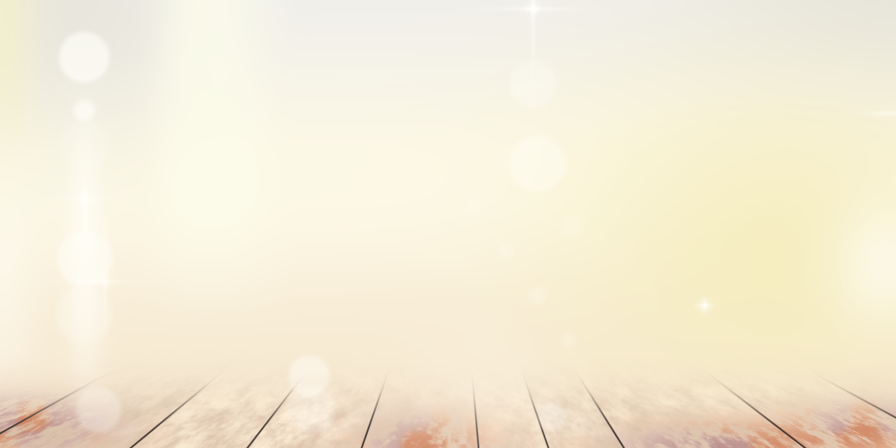
Give the GLSL for this background, as a Shadertoy shader.

```glsl
// A pale, sunlit wall above a bleached plank floor, with drifting lights.
// The wall is layered soft gradients; the floor is projected to a vanishing
// point with noise for grain and stains; discs and sparkles lie on top.

const vec2 VANISH = vec2(1.016, 0.60);
const vec3 WHITE = vec3(1.0, 0.995, 0.97);

float hash(vec2 p) {
    vec3 q = fract(vec3(p.xyx) * 0.1031);
    q += dot(q, q.yzx + 33.33);
    return fract((q.x + q.y) * q.z);
}

float noise(vec2 p) {
    vec2 i = floor(p), f = fract(p);
    f = f * f * (3.0 - 2.0 * f);
    return mix(mix(hash(i), hash(i + vec2(1, 0)), f.x),
               mix(hash(i + vec2(0, 1)), hash(i + vec2(1, 1)), f.x), f.y);
}

float fbm(vec2 p) {
    float sum = 0.0, gain = 0.53;
    for (int i = 0; i < 4; i++) {
        sum += gain * noise(p);
        p = p * 2.03 + 17.3;
        gain *= 0.5;
    }
    return sum;
}

// Soft elliptical falloff, 1 at the centre
float glow(vec2 p, vec2 centre, vec2 size) {
    vec2 q = (p - centre) / size;
    return exp(-dot(q, q));
}

float disc(vec2 p, vec2 centre, float radius, float soft) {
    return 1.0 - smoothstep(radius - soft, radius + soft, length(p - centre));
}

// Crossed thin rays with a small bright core
float sparkle(vec2 p, vec2 centre, vec2 reach) {
    float rays = glow(p, centre, vec2(reach.x, 0.005))
               + glow(p, centre, vec2(0.005, reach.y));
    return 0.45 * rays + 0.6 * glow(p, centre, vec2(0.016));
}

vec3 wall(vec2 p) {
    vec3 low = vec3(0.968, 0.920, 0.830);
    vec3 middle = vec3(0.990, 0.973, 0.902);
    vec3 high = vec3(0.945, 0.938, 0.918);
    vec3 col = mix(low, middle, smoothstep(0.20, 0.58, p.y));
    col = mix(col, high, smoothstep(0.62, 1.02, p.y));
    // Grey upper corners and warm yellow on the right
    col = mix(col, vec3(0.900, 0.890, 0.850), 0.75 * glow(p, vec2(0.17, 1.0), vec2(0.25, 0.30)));
    col = mix(col, vec3(0.895, 0.890, 0.850), 0.8 * glow(p, vec2(2.0, 1.05), vec2(0.42, 0.25)));
    col = mix(col, vec3(0.960, 0.925, 0.735), 0.85 * glow(p, vec2(1.74, 0.44), vec2(0.46, 0.36)));
    // Pale light columns on the left
    float column = smoothstep(0.29, 0.44, p.x) * (1.0 - smoothstep(0.48, 0.68, p.x));
    col = mix(col, vec3(0.988, 0.988, 0.920), 0.75 * column * smoothstep(0.22, 0.60, p.y));
    col = mix(col, vec3(0.955, 0.940, 0.785), 0.75 * glow(p, vec2(0.0, 0.95), vec2(0.08, 0.30)));
    col = mix(col, WHITE, 0.45 * glow(p, vec2(0.0, 0.35), vec2(0.08, 0.25)));
    return mix(col, WHITE, 0.6 * glow(p, vec2(1.97, 0.41), vec2(0.11, 0.13)));
}

vec3 planks(vec2 p, float pixel) {
    // Slopes of the seams as they fan out from the vanishing point
    float seams[9] = float[9](-1.79, -1.207, -0.773, -0.348, 0.087, 0.347, 0.628, 1.302, 1.848);
    float depth = max(VANISH.y - p.y, 0.1);
    float across = (p.x - VANISH.x) / depth;
    float along = 1.0 / depth;
    float seam = 0.0, board = 0.0;
    for (int i = 0; i < 9; i++) {
        float dist = abs(across - seams[i]) * depth / sqrt(1.0 + seams[i] * seams[i]);
        seam = max(seam, 1.0 - smoothstep(0.0, 0.0025 + 0.6 * pixel, dist));
        board += step(seams[i], across);
    }
    // Grain flattens out with distance
    float near = 1.0 - smoothstep(0.03, 0.20, p.y);
    float grain = fbm(vec2(across * 14.0, along * 9.0 + board * 9.0));
    float fine = fbm(vec2(across * 50.0, along * 34.0 + board * 5.0));
    float tone = smoothstep(0.2, 0.75, mix(0.55, 0.65 * grain + 0.35 * fine, 0.3 + 0.7 * near));
    vec3 col = mix(vec3(0.855, 0.755, 0.665), vec3(0.975, 0.915, 0.820), tone);
    col += 0.04 * (hash(vec2(board, 4.0)) - 0.5);
    // Worn rusty patches near the front edge
    float worn = glow(p, vec2(0.05, 0.05), vec2(0.20, 0.07))
               + 0.9 * glow(p, vec2(0.95, 0.0), vec2(0.15, 0.08))
               + glow(p, vec2(1.60, 0.0), vec2(0.22, 0.055))
               + 0.8 * glow(p, vec2(1.93, 0.04), vec2(0.16, 0.07));
    vec3 rust = mix(vec3(0.77, 0.42, 0.27), vec3(0.70, 0.52, 0.53), smoothstep(0.3, 0.7, noise(p * 14.0)));
    float patches = smoothstep(0.30, 0.62, 0.6 * grain + 0.4 * fine);
    col = mix(col, rust, 0.85 * clamp(worn, 0.0, 1.0) * patches);
    return mix(col, vec3(0.20, 0.15, 0.14), 0.9 * seam * (1.0 - smoothstep(0.04, 0.19, p.y)));
}

float lights(vec2 p, float pixel) {
    // Each disc: centre, radius, strength
    vec4 discs[12] = vec4[12](
        vec4(0.188, 0.872, 0.056, 0.68), vec4(0.188, 0.753, 0.023, 0.65),
        vec4(0.188, 0.675, 0.053, 0.13), vec4(0.190, 0.422, 0.062, 0.52),
        vec4(0.188, 0.297, 0.062, 0.25), vec4(0.220, 0.085, 0.050, 0.30),
        vec4(1.190, 0.812, 0.052, 0.33), vec4(1.199, 0.635, 0.062, 0.45),
        vec4(1.277, 0.492, 0.024, 0.17), vec4(0.690, 0.160, 0.046, 0.45),
        vec4(0.695, 0.085, 0.052, 0.28), vec4(1.230, 0.070, 0.030, 0.35));
    float dark = 1.0;
    for (int i = 0; i < 12; i++)
        dark *= 1.0 - discs[i].w * disc(p, discs[i].xy, discs[i].z, 0.007 + pixel);
    // Faint specks rising to the left
    for (int i = 0; i < 4; i++) {
        float k = float(i);
        vec2 centre = vec2(1.27 - 0.07 * k, 0.24 + 0.10 * k);
        dark *= 1.0 - 0.22 * disc(p, centre, 0.010 + 0.010 * hash(vec2(k, 7.0)), 0.009);
    }
    float shine = 0.65 * glow(p, vec2(0.19, 0.50), vec2(0.036, 0.20))
                + 0.30 * glow(p, vec2(0.19, 0.25), vec2(0.040, 0.15))
                + sparkle(p, vec2(1.190, 0.980), vec2(0.085, 0.14))
                + 0.6 * sparkle(p, vec2(0.235, 0.372), vec2(0.070, 0.10))
                + 0.4 * sparkle(p, vec2(0.190, 0.557), vec2(0.100, 0.08))
                + 0.7 * sparkle(p, vec2(1.573, 0.318), vec2(0.016, 0.016))
                + 0.6 * glow(p, vec2(1.99, 0.747), vec2(0.05, 0.005));
    return 1.0 - dark * (1.0 - clamp(shine, 0.0, 1.0));
}

void mainImage(out vec4 fragColor, in vec2 fragCoord) {
    vec2 p = fragCoord / iResolution.y;
    float pixel = 1.0 / iResolution.y;
    // The floor dissolves into haze towards the wall
    float floorMask = 1.0 - smoothstep(0.03, 0.23, p.y);
    vec3 col = mix(wall(p), planks(p, pixel), floorMask);
    col = mix(col, vec3(0.98, 0.94, 0.87), 0.5 * glow(p, vec2(1.08, 0.15), vec2(0.16, 0.14)));
    col = mix(col, WHITE, lights(p, pixel));
    fragColor = vec4(clamp(col, 0.0, 1.0), 1.0);
}
```
